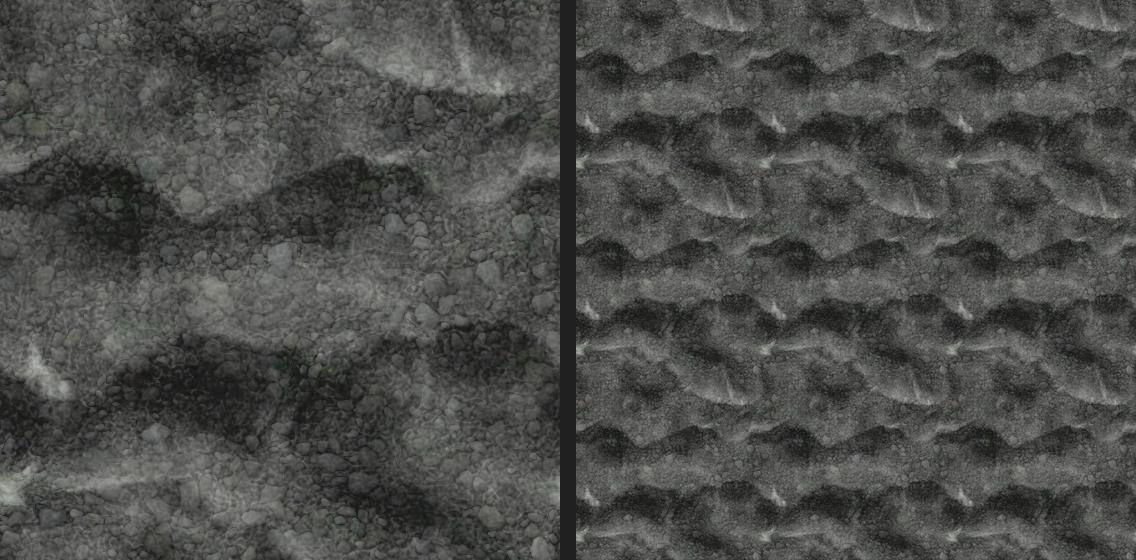
Left, the tile; right, the same tile 3 across and 3 down.
This texture is drawn by a WebGL 1 fragment shader. Its source:

```glsl
precision highp float;
// Wet pebble ground under pale mineral veils, with ledges, wisps and moss.
// Three layers of scattered elliptical stones are painted over curly grit,
// then lit by warped gradient noise. Every lattice wraps, so the square tiles.

uniform vec2 u_resolution;

const vec3 GREY_TINT = vec3(1.0, 1.012, 0.98);
const vec3 MOSS_TINT = vec3(-0.012, 0.016, -0.012);
const vec3 WARM_TINT = vec3(0.016, 0.004, -0.018);
const vec2 LIGHT_DIR = vec2(-0.45, 0.89);
const float BASE_LEVEL = 0.228;
const float CLOUD_GAIN = 0.25;
const float LEDGE_GAIN = 0.19;
const float STREAK_GAIN = 0.065;
const float WISP_GAIN = 0.30;
const float STONE_GAIN = 0.108;
const float GRIT_GAIN = 0.060;
const float LEDGE_COUNT = 3.0;
const float FINE_STONES = 52.0;
const float MID_STONES = 32.0;
const float LARGE_STONES = 19.0;

vec2 hash2(vec2 p) {
  vec3 h = fract(p.xyx * vec3(0.1031, 0.1030, 0.0973));
  h += dot(h, h.yzx + 33.33);
  return fract((h.xx + h.yz) * h.zy);
}

float cornerSlope(vec2 cell, vec2 offset, vec2 period, float seed) {
  float angle = 6.2832 * hash2(mod(cell, period) + seed).x;
  return dot(vec2(cos(angle), sin(angle)), offset);
}

// Gradient noise that wraps after a whole number of cells.
float noise(vec2 uv, vec2 period, float seed) {
  vec2 p = uv * period;
  vec2 i = floor(p);
  vec2 f = p - i;
  vec2 w = f * f * f * (f * (f * 6.0 - 15.0) + 10.0);
  vec2 e = vec2(0.0, 1.0);
  float low = mix(cornerSlope(i, f, period, seed),
                  cornerSlope(i + e.yx, f - e.yx, period, seed), w.x);
  float high = mix(cornerSlope(i + e.xy, f - e.xy, period, seed),
                   cornerSlope(i + e.yy, f - e.yy, period, seed), w.x);
  return mix(low, high, w.y);
}

float fbm(vec2 uv, vec2 period, float seed) {
  float sum = 0.0;
  float gain = 1.0;
  for (int k = 0; k < 5; k++) {
    sum += gain * noise(uv, period, seed + float(k) * 17.0);
    period *= 2.0;
    gain *= 0.5;
  }
  return sum;
}

// Paints one layer of stones over "under"; x is shade, y is warmth.
vec2 paintStones(vec2 under, vec2 uv, float count, float presence, float seed) {
  vec2 p = uv * count;
  vec2 home = floor(p);
  vec2 result = under;
  for (int j = -1; j <= 1; j++) {
    for (int i = -1; i <= 1; i++) {
      vec2 cell = home + vec2(float(i), float(j));
      vec2 id = mod(cell, count) + seed;
      vec2 jitter = hash2(id);
      vec2 form = hash2(id + 71.0);
      vec2 kind = hash2(id + 139.0);
      vec2 offset = p - cell - 0.2 - 0.6 * jitter;
      float angle = (form.x - 0.5) * 2.0;
      float c = cos(angle);
      float s = sin(angle);
      vec2 radii = mix(0.30, 0.58, form.y) * vec2(1.0, mix(0.48, 0.85, kind.y));
      vec2 local = vec2(c * offset.x + s * offset.y, c * offset.y - s * offset.x) / radii;
      // A bounded wobble keeps outlines from being perfect ellipses.
      float wobble = sin(3.0 * local.x + 6.0 * jitter.y) * clamp(local.y, -1.2, 1.2);
      float d = length(local) * (1.0 + 0.14 * wobble);
      float present = step(kind.x, presence);
      float halo = present * (1.0 - smoothstep(0.85, 1.35, d));
      float cover = present * (1.0 - smoothstep(0.84, 1.02, d));
      float lit = dot(offset / radii.x, LIGHT_DIR);
      float tone = (fract(kind.x * 37.0) - 0.5) * 0.9;
      float shade = tone + 0.8 * lit + 0.25 - 0.75 * d * d * d * d;
      result.x -= 0.7 * halo;
      // Grit underneath shows faintly through each stone.
      result = mix(result, vec2(shade + 0.2 * under.x, fract(kind.y * 53.0) - 0.5), cover);
    }
  }
  return result;
}

void main() {
  vec2 uv = gl_FragCoord.xy / u_resolution;
  vec2 bend = vec2(fbm(uv, vec2(4.0), 11.0), fbm(uv, vec2(4.0), 43.0));
  vec2 ripple = vec2(noise(uv, vec2(45.0), 29.0), noise(uv, vec2(45.0), 37.0));
  vec2 warped = uv + 0.06 * bend;

  // Grit: fine grain and thin curly bright threads.
  float grain = noise(uv, vec2(150.0), 5.0) + 0.7 * noise(uv, vec2(83.0), 8.0);
  float curl = noise(warped + 0.012 * ripple, vec2(34.0, 44.0), 23.0);
  float thread = 1.0 - smoothstep(0.0, 0.13, abs(curl));
  float grit = grain + 0.6 * thread + 0.6 * curl - 0.18;

  // Stones, from small to large.
  vec2 ground = vec2(-0.25 + 0.7 * grit, 0.0);
  ground = paintStones(ground, uv + 0.004 * (bend + ripple), FINE_STONES, 0.55, 3.0);
  ground = paintStones(ground, uv + 0.006 * (bend + ripple), MID_STONES, 0.50, 211.0);
  ground = paintStones(ground, uv + 0.008 * (bend + ripple), LARGE_STONES, 0.30, 307.0);
  ground.x = clamp(ground.x, -1.6, 1.2);

  // Veils: broad clouds and ledges, pale above and shadowed beneath.
  float cloud = fbm(warped, vec2(3.0, 5.0), 61.0);
  float phase = fract(uv.y * LEDGE_COUNT + 1.1 * noise(uv, vec2(2.0, 3.0), 97.0) + 0.26 * bend.y);
  float ledge = (1.0 - phase) * smoothstep(0.0, 0.09, phase);
  float ledgeFade = 0.55 + 0.45 * smoothstep(-0.25, 0.2, noise(uv, vec2(4.0, 3.0), 113.0));
  float streak = fbm(warped, vec2(13.0, 6.0), 131.0);
  float wisp = smoothstep(0.22, 0.85, fbm(warped, vec2(7.0, 5.0), 157.0)) * (0.35 + ledge);
  float veil = CLOUD_GAIN * cloud + LEDGE_GAIN * ledge * ledgeFade
             + STREAK_GAIN * streak + WISP_GAIN * wisp;

  // Pale veils wash out the stones; some patches stay crisp.
  float clarity = mix(0.6, 1.0, smoothstep(-0.3, 0.3, noise(uv, vec2(6.0, 8.0), 179.0)));
  clarity *= 1.0 - 0.4 * smoothstep(0.08, 0.35, veil);
  float level = BASE_LEVEL + veil + STONE_GAIN * clarity * (ground.x + 0.25) + GRIT_GAIN * grit;
  level = max(level, 0.13 + 0.35 * (level - 0.13));

  // Moss tufts and faint stone hues.
  float moss = smoothstep(0.2, 0.45, noise(warped, vec2(7.0, 11.0), 193.0));
  moss *= smoothstep(-0.25, 0.35, noise(warped, vec2(64.0, 40.0), 199.0));
  vec3 color = level * GREY_TINT + WARM_TINT * ground.y * clarity + MOSS_TINT * moss;
  gl_FragColor = vec4(clamp(color, 0.0, 1.0), 1.0);
}
```
